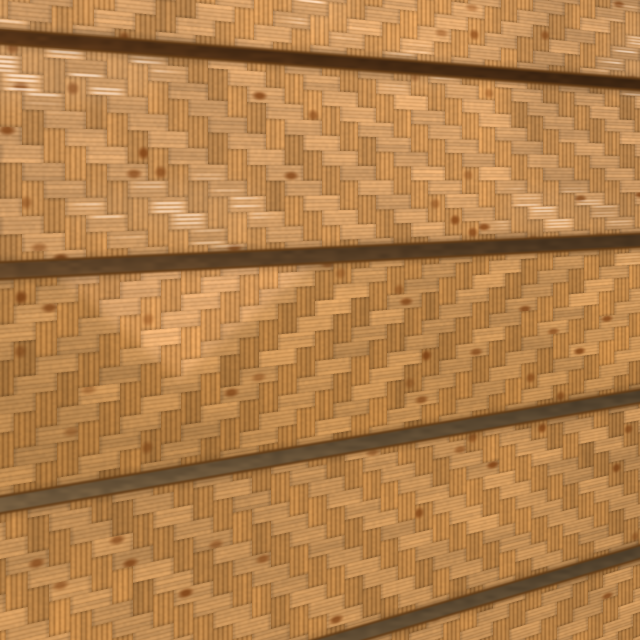
Write a Shadertoy shader that draws this texture.

```glsl
// Woven bamboo slats seen in perspective, split by dark gaps that fan out to the left.
// Slat coordinates come from one linear spacing; each slat carries a 2/2 twill of
// four-strand blocks, with knots, tone variation and broken glints on top.

float hash(vec2 p) {
    vec3 q = fract(vec3(p.xyx) * 0.1031);
    q += dot(q, q.yzx + 33.33);
    return fract((q.x + q.y) * q.z);
}

float noise(vec2 p) {
    vec2 i = floor(p), f = fract(p);
    f = f * f * (3.0 - 2.0 * f);
    return mix(mix(hash(i), hash(i + vec2(1, 0)), f.x),
               mix(hash(i + vec2(0, 1)), hash(i + vec2(1, 1)), f.x), f.y);
}

// w: position in weave cells, p: canvas position, seed: slat number
vec3 weave(vec2 w, vec2 p, float seed) {
    vec2 cell = floor(w), f = fract(w);
    float diagonal = cell.x - cell.y;
    float step4 = mod(diagonal, 4.0);
    bool upright = step4 < 2.0;

    // Block identity and coordinates along and across its strands
    vec2 block = vec2(upright ? cell.x : cell.y + 97.0, floor(diagonal / 4.0) + 31.0 * seed) + 200.0;
    float along = upright ? (step4 + 1.0 - f.y) * 0.5 : (step4 - 2.0 + f.x) * 0.5;
    float across = upright ? f.x : f.y;
    float strand = floor(across * 4.0);
    float strandTone = hash(block * 1.7 + strand * 7.3);

    vec3 col = upright ? vec3(0.78, 0.565, 0.325) : vec3(0.82, 0.62, 0.40);
    col *= 0.93 + 0.12 * hash(block) + 0.10 * (strandTone - 0.5);

    // Rounded strands, grooves and tucked block ends
    float groove = pow(abs(cos(3.14159 * across * 4.0)), 3.0);
    col *= 1.0 - (upright ? vec3(0.15, 0.19, 0.27) : vec3(0.07, 0.09, 0.13)) * groove;
    col *= 1.0 - 0.13 * smoothstep(0.38, 0.5, abs(along - 0.5));
    col *= 0.97 + 0.06 * noise(p * vec2(190.0, 230.0));

    // Brown knots on a few blocks
    float pick = hash(block + 11.5);
    vec2 knotAt = vec2(hash(block + 3.1), hash(block + 5.7)) * 0.7 + 0.15;
    float knot = 1.0 - smoothstep(0.08, 0.38, length((vec2(along, across) - knotAt) * vec2(1.5, 1.0)));
    col = mix(col, vec3(0.50, 0.26, 0.08), knot * step(pick, 0.10) * (0.4 + 4.5 * pick));

    // Pale glints on the lying strands of the upper slats
    float glare = smoothstep(0.48, 0.8, noise(p * vec2(6.0, 9.0) + 4.0)) * smoothstep(0.45, 0.75, p.y);
    float glint = smoothstep(0.45, 0.8, strandTone) * (1.0 - groove) * smoothstep(0.5, 0.2, abs(along - 0.5));
    return mix(col, vec3(0.97, 0.88, 0.77), upright ? 0.10 * glare : 0.75 * glare * glint);
}

vec3 slats(vec2 p) {
    // Slat spacing shrinks to the right; v counts slats downwards
    float spacing = mix(0.366, 0.2435, p.x);
    float v = (mix(0.943, 0.868, p.x) - p.y) / spacing;
    float slat = floor(v);
    float u = 86.8 * log(0.366 / spacing);
    float lean = mod(slat, 2.0) < 0.5 ? 1.0 : -1.0;
    vec3 col = weave(vec2(u + slat * 1.37, lean * v * 13.0), p, slat);

    // Light: pinker above, yellower below, with soft patches
    col *= mix(vec3(0.97, 0.95, 0.91), vec3(1.06, 1.06, 1.10), smoothstep(0.3, 0.8, p.y));
    col *= 0.95 + 0.10 * noise(p * 4.0 + 8.0);
    col *= 1.0 - 0.09 * smoothstep(0.76, 0.86, p.x) * smoothstep(0.6, 0.7, p.y);

    // Lit wedge hanging below the second gap
    float wedge = smoothstep(-0.01, 0.03, p.y - 0.40 - 0.85 * abs(p.x - 0.28));
    if (slat == 1.0) col *= mix(vec3(0.97, 0.96, 0.92), vec3(1.07, 1.08, 1.13), wedge);

    // Gaps: soft brown rim around a core that turns greyer further down
    float line = round(v);
    float offset = (v - line) * spacing;
    float halfWidth = mix(0.0150, 0.0125, p.x) * (line < 0.5 ? 0.88 : 1.0);
    float d = abs(offset);
    col *= 1.0 - 0.13 * (1.0 - smoothstep(halfWidth, halfWidth + 0.014, d));
    col = mix(col, vec3(0.39, 0.235, 0.085), 1.0 - smoothstep(halfWidth - 0.003, halfWidth + 0.003, d));
    vec3 core = mix(vec3(0.29, 0.175, 0.08), vec3(0.39, 0.31, 0.21), clamp(line * 0.5, 0.0, 1.0));
    core *= mix(1.15, 0.83, p.x) * (0.92 + 0.16 * noise(p * vec2(60.0, 150.0)));
    core *= 0.92 + 0.14 * smoothstep(-halfWidth, halfWidth, offset);
    return mix(col, core, 1.0 - smoothstep(halfWidth - 0.006, halfWidth - 0.001, d));
}

void mainImage(out vec4 fragColor, in vec2 fragCoord) {
    // Average a 3 by 3 grid of samples to smooth the strands
    vec3 sum = vec3(0.0);
    for (int i = 0; i < 9; i++) {
        vec2 jitter = (vec2(i % 3, i / 3) - 1.0) / 3.0;
        sum += slats((fragCoord + jitter) / iResolution.xy);
    }
    fragColor = vec4(sum / 9.0, 1.0);
}
```
